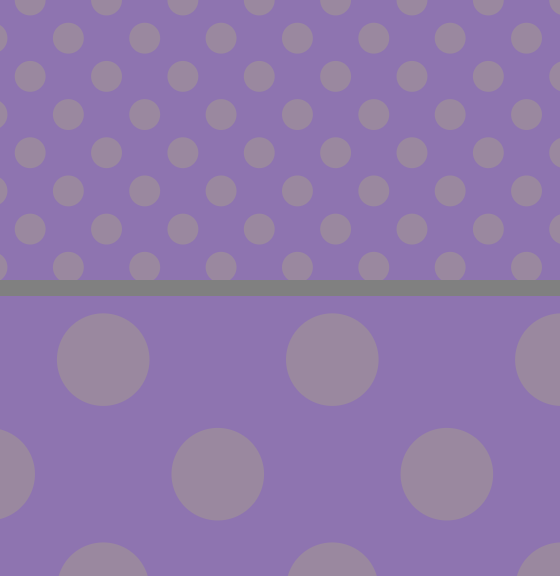
Top, the full canvas; bottom, a detail of the centre.
Reproduce this pattern procedurally as a WebGL 1 fragment shader.

```glsl
precision highp float;

// Flat polka dots on a plain ground, in staggered rows.
// Two square lattices of discs, offset by half a tile, are joined
// with min() of their distances and smoothed over one pixel.

#define TILES_DOWN 3.6667            // repeats over the canvas height
#define DOT_RADIUS 0.202             // in tiles
#define LATTICE_ORIGIN vec2(0.395, 0.0) // a dot centre, in tiles from the top left
#define GROUND_COLOR vec3(0.557, 0.455, 0.690)
#define DOT_COLOR vec3(0.604, 0.533, 0.622)

uniform vec2 u_resolution;

// Distance to the nearest point of the unit square lattice.
float latticeDistance(vec2 p) {
  return length(fract(p + 0.5) - 0.5);
}

// Signed distance to the staggered dots, in tiles.
float staggeredDots(vec2 p) {
  float centreDistance = min(latticeDistance(p), latticeDistance(p + 0.5));
  return centreDistance - DOT_RADIUS;
}

void main() {
  // Tile coordinates, measured from the top left corner.
  float pixel = TILES_DOWN / u_resolution.y;
  vec2 fromTopLeft = vec2(gl_FragCoord.x, u_resolution.y - gl_FragCoord.y);
  vec2 tile = fromTopLeft * pixel - LATTICE_ORIGIN;

  // Antialiased dot coverage over the ground.
  float coverage = clamp(0.5 - staggeredDots(tile) / pixel, 0.0, 1.0);
  gl_FragColor = vec4(mix(GROUND_COLOR, DOT_COLOR, coverage), 1.0);
}
```
